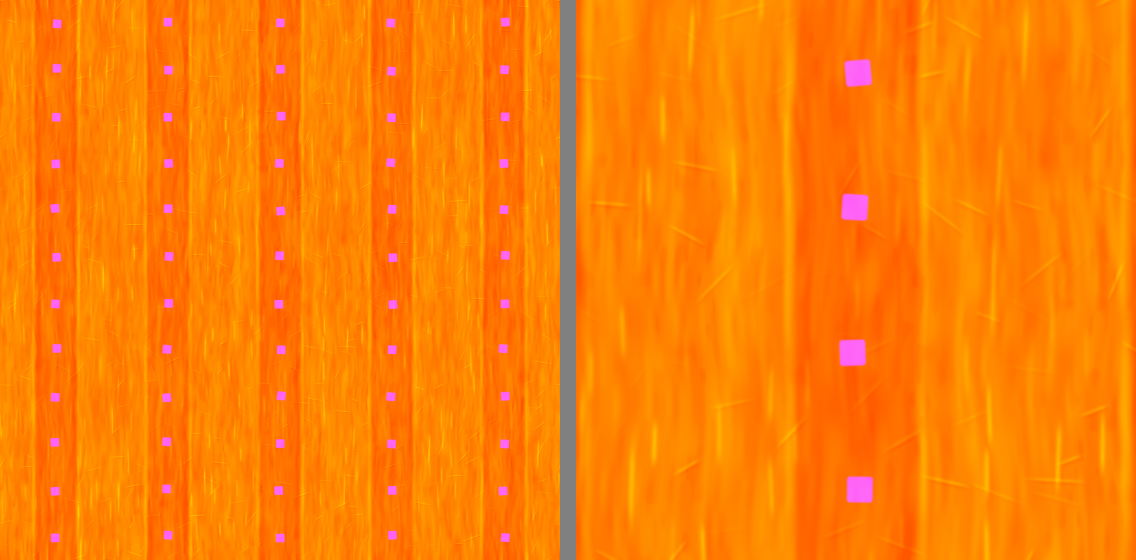
Left, the full canvas; right, a detail of the centre.
This texture is drawn by a WebGL 1 fragment shader. Its source:

```glsl
precision highp float;
// Orange wood boards with darker raised slats, each studded with a row of small pink squares.
uniform vec2 u_resolution;

vec2 hash2(vec2 p) {
  vec3 q = fract(p.xyx * vec3(0.1031, 0.1030, 0.0973));
  q += dot(q, q.yzx + 33.33);
  return fract((q.xx + q.yz) * q.zy);
}

// Value noise that wraps after `grid` cells across the canvas
float noise(vec2 p, vec2 grid) {
  p *= grid;
  vec2 i = floor(p), f = fract(p);
  f = f * f * (3.0 - 2.0 * f);
  float a = hash2(mod(i, grid)).x;
  float b = hash2(mod(i + vec2(1.0, 0.0), grid)).x;
  float c = hash2(mod(i + vec2(0.0, 1.0), grid)).x;
  float d = hash2(mod(i + 1.0, grid)).x;
  return mix(mix(a, b, f.x), mix(c, d, f.x), f.y);
}

// Cellular strokes: one tapered line per wrapped cell, of random place, angle and strength
float strokes(vec2 p, vec2 grid, float angle, float spread, float halfLen, float width) {
  float cover = 0.0;
  vec2 home = floor(p * grid);
  for (int j = -1; j <= 1; j++) {
    for (int i = -1; i <= 1; i++) {
      vec2 cell = home + vec2(float(i), float(j));
      vec2 id = mod(cell, grid);
      vec2 shape = hash2(id + 71.0);
      float turn = angle + (shape.x - 0.5) * spread;
      vec2 dir = vec2(cos(turn), sin(turn));
      vec2 d = p - (cell + hash2(id + 19.0)) / grid;
      float along = abs(dot(d, dir)) / (halfLen * mix(0.4, 1.0, shape.y));
      float across = dot(d, vec2(-dir.y, dir.x)) / width;
      float strength = hash2(id + 137.0).x;
      cover = max(cover, strength * exp(-across * across) * smoothstep(1.0, 0.3, along));
    }
  }
  return cover;
}

void main() {
  vec2 p = gl_FragCoord.xy / u_resolution;
  float px = 1.0 / min(u_resolution.x, u_resolution.y);

  // Slats: dark bands with a groove inside each edge and a bright ridge outside
  float fromAxis = abs(fract(p.x * 5.0) - 0.5) / 5.0;
  fromAxis += (noise(p, vec2(5.0, 24.0)) - 0.5) * 0.0016;
  float slat = smoothstep(0.038, 0.034, fromAxis);
  float groove = exp(-pow((fromAxis - 0.0315) / 0.0045, 2.0));
  float ridge = exp(-pow((fromAxis - 0.0405) / 0.0024, 2.0));
  float tone = mix(0.525, 0.45, slat) - 0.045 * groove;
  tone += ridge * mix(0.04, 0.13, noise(p, vec2(20.0, 18.0)));

  // Vertical grain, from broad stains to fine broken fibres
  vec2 bent = p + vec2(0.002 * sin(6.2831853 * (p.y * 7.0 + 2.0 * p.x)), 0.0);
  tone += 0.06 * (noise(bent, vec2(45.0, 7.0)) - 0.5);
  tone += 0.09 * (noise(bent, vec2(130.0, 12.0)) - 0.5);
  tone += 0.10 * (noise(bent, vec2(256.0, 40.0)) - 0.5);
  float pores = smoothstep(0.6, 0.9, noise(bent, vec2(230.0, 70.0)));
  tone -= 0.05 * pores * noise(p, vec2(30.0, 9.0));

  // Yellow flecks along the grain, fainter on the slats
  float flecks = strokes(p, vec2(40.0, 17.0), 1.5708, 0.1, 0.045, 0.0024);
  flecks *= flecks;
  tone += mix(0.20, 0.10, slat) * flecks;

  // Slanted scratches, lit on one side and shaded on the other
  float thin = max(0.0011, 0.6 * px);
  vec2 scratchGrid = vec2(24.0);
  float lit = strokes(p, scratchGrid, 0.3, 1.9, 0.022, thin);
  float shade = strokes(p + vec2(-0.0007, 0.0018), scratchGrid, 0.3, 1.9, 0.022, thin);
  tone += mix(0.12, 0.08, slat) * lit - 0.05 * shade;

  vec3 color = vec3(1.0, clamp(tone, 0.34, 0.82), 0.0);

  // Studs: slightly shifted and turned rounded squares, 5 across and 12 down
  vec2 studGrid = vec2(5.0, 12.0);
  vec2 studCell = floor(p * studGrid);
  vec2 jitter = hash2(studCell + 7.0) - 0.5;
  vec2 d = p - (studCell + 0.5) / studGrid - jitter * vec2(0.005, 0.006);
  float turn = (hash2(studCell + 43.0).x - 0.5) * 0.22;
  d = mat2(cos(turn), -sin(turn), sin(turn), cos(turn)) * d;
  float edge = length(max(abs(d) - 0.0057, 0.0)) - 0.002;
  float soft = max(0.0009, 0.75 * px);
  vec3 pink = vec3(1.0, 0.39 + 0.05 * (noise(p, vec2(256.0, 128.0)) - 0.5), 0.97);
  color = mix(color, pink, smoothstep(soft, -soft, edge));

  gl_FragColor = vec4(color, 1.0);
}
```
